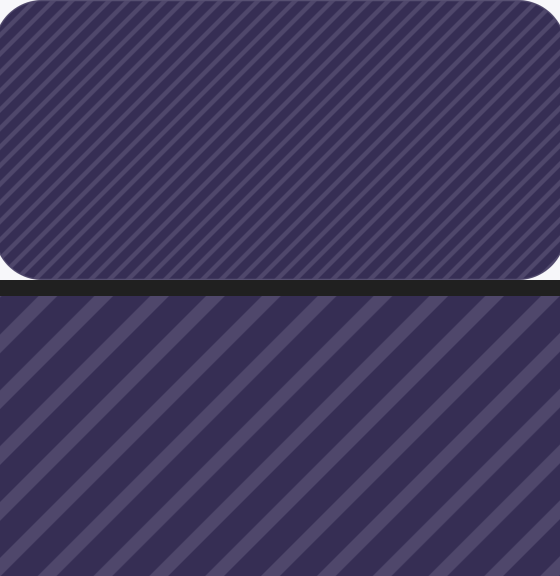
Top, the full canvas; bottom, a detail of the centre.
This pattern is drawn by a Shadertoy shader. Its source:

```glsl
const vec3 PAPER = vec3(0.97, 0.97, 0.98);
const vec3 BASE = vec3(0.21, 0.18, 0.33);
const vec3 STRIPE = vec3(0.31, 0.28, 0.42);

// Signed distance to a centred box with rounded corners
float roundedBox(vec2 p, vec2 halfSize, float radius) {
    vec2 q = abs(p) - halfSize + radius;
    return length(max(q, 0.0)) + min(max(q.x, q.y), 0.0) - radius;
}

// Signed distance to the nearest of evenly spaced bands
float bands(float t, float period, float phase, float width) {
    float nearest = (fract(t / period - phase + 0.5) - 0.5) * period;
    return abs(nearest) - 0.5 * width;
}

// Coverage of a shape, softened over a given distance
float fill(float dist, float softness) {
    return 1.0 - smoothstep(-softness, softness, dist);
}

void mainImage(out vec4 fragColor, in vec2 fragCoord) {
    float pixel = 1.0 / iResolution.y;
    float aspect = iResolution.x * pixel;
    vec2 halfCanvas = vec2(0.5 * aspect, 0.5);
    vec2 p = fragCoord * pixel - halfCanvas;

    // Diagonal stripes rising to the right, measured from the center
    float diagonal = dot(p, vec2(1.0, -1.0) * sqrt(0.5));
    float stripe = fill(bands(diagonal, 0.047, 0.336, 0.0158), 0.85 * pixel);
    vec3 color = mix(BASE, STRIPE, stripe);

    // Panel slightly wider than the canvas, with a thin rim
    float panel = roundedBox(p, halfCanvas + vec2(0.021, 0.0), 0.172);
    float rim = fill(abs(panel + 0.0025) - 0.0022, 0.7 * pixel);
    color = mix(color, STRIPE, rim);
    color = mix(PAPER, color, fill(panel, 0.7 * pixel));

    fragColor = vec4(color, 1.0);
}
```
